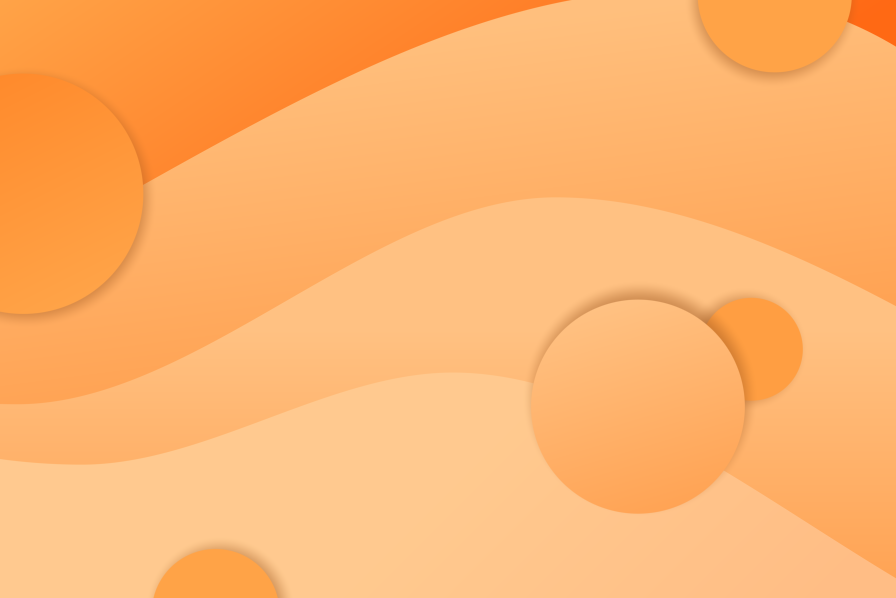
This background is drawn by a Shadertoy shader. Its source:

```glsl
// Layered orange waves with softly shadowed discs.
#define AMBER vec3(1.0, 0.64, 0.28)
#define FLAME vec3(1.0, 0.41, 0.08)
#define EMBER vec3(1.0, 0.54, 0.17)
#define APRICOT vec3(1.0, 0.75, 0.49)
#define TANGERINE vec3(1.0, 0.64, 0.33)
#define PEACH vec3(1.0, 0.757, 0.51)
#define CREAM vec3(1.0, 0.79, 0.56)
#define BLUSH vec3(1.0, 0.74, 0.52)
#define SHADOW_COLOR vec3(0.62, 0.34, 0.12)
#define SHADOW_STRENGTH 0.48
#define SHADOW_BLUR 0.019

// Antialiased coverage of the region where d is negative.
float cover(float d) {
    float px = 1.0 / iResolution.y;
    return 1.0 - smoothstep(-0.75 * px, 0.75 * px, d);
}

// Position along a linear ramp, limited to 0..1.
float ramp(float a, float b, float v) {
    return clamp((v - a) / (b - a), 0.0, 1.0);
}

// Cubic through two knots, each given as (x, height, slope).
float hermite(vec3 a, vec3 b, float x) {
    float w = b.x - a.x;
    float t = ramp(a.x, b.x, x);
    float s = t * t * (3.0 - 2.0 * t);
    return mix(a.y, b.y, s)
         + w * t * (1.0 - t) * (a.z * (1.0 - t) - b.z * t);
}

// Wave height: rises from start to crest, then falls to end.
float wave(vec3 start, vec3 crest, vec3 end, float x) {
    float before = max(start.x - x, 0.0);
    float y = x < crest.x ? hermite(start, crest, x) : hermite(crest, end, x);
    return y + 0.5 * before * before;
}

// Disc with a gradient along axis and an offset blurred shadow.
void disc(inout vec3 color, vec2 p, vec2 center, float radius,
          vec3 fromColor, vec3 toColor, vec2 axis, vec2 shadowOffset) {
    vec2 q = p - center;
    float shadowDist = length(q - shadowOffset) - radius;
    float shade = 1.0 - smoothstep(-SHADOW_BLUR, SHADOW_BLUR, shadowDist);
    color = mix(color, SHADOW_COLOR, SHADOW_STRENGTH * shade);
    float t = ramp(-radius, radius, dot(q, normalize(axis)));
    color = mix(color, mix(fromColor, toColor, t), cover(length(q) - radius));
}

void mainImage(out vec4 fragColor, in vec2 fragCoord) {
    vec2 p = fragCoord / iResolution.xy * vec2(1.5, 1.0);
    float depth = 1.0 - p.y;

    // Sky
    vec3 color = mix(AMBER, FLAME, ramp(0.0, 1.5, p.x + 1.5 * depth));

    // Waves, back to front
    float backWave = wave(vec3(0.240, 0.691, 0.56), vec3(1.123, 1.016, 0.0),
                          vec3(1.5, 0.922, -0.60), p.x);
    float middleWave = wave(vec3(0.029, 0.324, 0.0), vec3(0.930, 0.670, 0.0),
                            vec3(1.5, 0.488, -0.53), p.x);
    float frontWave = wave(vec3(0.137, 0.223, 0.0), vec3(0.758, 0.377, 0.0),
                           vec3(1.5, 0.033, -0.60), p.x);
    vec3 backColor = mix(APRICOT, TANGERINE, ramp(0.15, 0.69, depth + 0.13 * p.x));
    vec3 middleColor = mix(PEACH, TANGERINE, ramp(0.55, 0.97, depth));
    vec3 frontColor = mix(CREAM, BLUSH, ramp(1.55, 2.4, p.x + depth));
    color = mix(color, backColor, cover(p.y - backWave));
    color = mix(color, middleColor, cover(p.y - middleWave));
    color = mix(color, frontColor, cover(p.y - frontWave));

    // Discs
    disc(color, p, vec2(0.039, 0.676), 0.201, EMBER, AMBER,
         vec2(0.5, -1.0), vec2(0.005, -0.006));
    disc(color, p, vec2(1.297, 1.008), 0.129, AMBER, AMBER,
         vec2(0.0, -1.0), vec2(-0.004, -0.008));
    vec3 smallColor = mix(AMBER, EMBER, 0.2);
    disc(color, p, vec2(1.258, 0.416), 0.086, smallColor, smallColor,
         vec2(0.0, -1.0), vec2(-0.010, 0.0));
    disc(color, p, vec2(1.068, 0.320), 0.179, PEACH, TANGERINE,
         vec2(0.3, -1.0), vec2(0.004, 0.014));
    disc(color, p, vec2(0.361, -0.025), 0.107, AMBER, AMBER,
         vec2(1.0, -1.0), vec2(0.008, 0.003));

    fragColor = vec4(color, 1.0);
}
```
